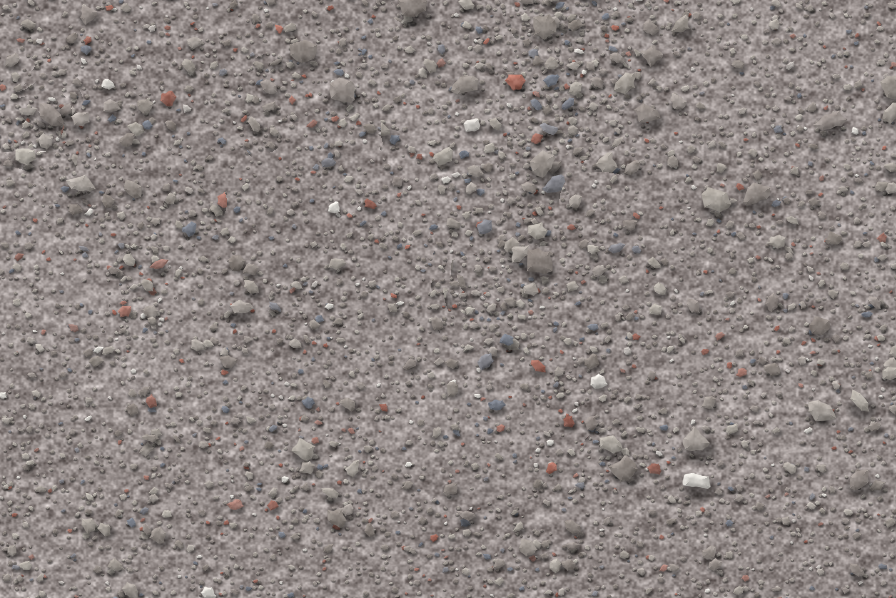
Write a Shadertoy shader that draws this texture.

```glsl
#define SOIL vec3(0.585, 0.551, 0.543)
#define BRICK vec3(0.64, 0.42, 0.37)
#define SLATE vec3(0.43, 0.45, 0.49)
#define CHALK vec3(0.80, 0.79, 0.77)
#define DARK_ROCK vec3(0.49, 0.46, 0.44)
#define PALE_ROCK vec3(0.67, 0.65, 0.62)
#define LIGHT normalize(vec2(-0.45, 1.0))
#define SMALLEST_CELL 0.011
#define CELL_GROWTH 1.75
#define LAYERS 4
#define RELIEF 0.42
#define GRAIN 0.20

// Integer hash: three values in 0..1 per cell and seed
vec3 hash3(vec2 cell, float seed) {
    uvec3 v = uvec3(ivec3(vec3(cell, seed)));
    v = v * 1664525u + 1013904223u;
    v.x += v.y * v.z; v.y += v.z * v.x; v.z += v.x * v.y;
    v ^= v >> 16u;
    v.x += v.y * v.z; v.y += v.z * v.x; v.z += v.x * v.y;
    return vec3(v) / 4294967295.0;
}

float noise(vec2 p, float seed) {
    vec2 i = floor(p), f = fract(p);
    f = f * f * (3.0 - 2.0 * f);
    float low = mix(hash3(i, seed).x, hash3(i + vec2(1, 0), seed).x, f.x);
    float high = mix(hash3(i + vec2(0, 1), seed).x, hash3(i + vec2(1, 1), seed).x, f.x);
    return mix(low, high, f.y);
}

float fbm(vec2 p) {
    float sum = 0.0, amp = 0.5;
    for (int i = 0; i < 4; i++) {
        sum += amp * noise(p, float(i) + 20.0);
        p = mat2(0.8, 0.6, -0.6, 0.8) * p * 2.0;
        amp *= 0.55;
    }
    return sum;
}

vec3 rockColour(vec3 rnd) {
    vec3 rock = mix(DARK_ROCK, PALE_ROCK, rnd.y);
    if (rnd.x < 0.07) rock = mix(BRICK, BRICK * 0.82, rnd.y);
    else if (rnd.x < 0.15) rock = SLATE;
    else if (rnd.x < 0.19) rock = CHALK;
    return mix(rock, SOIL, 0.5 * rnd.z * rnd.z);
}

// Bevelled irregular hexagon: x = depth inside the outline, y = facet light
vec2 rockShape(vec2 q, vec2 cell, float seed, vec2 light) {
    float inside = 10.0, facing = 0.0;
    for (int i = 0; i < 6; i++) {
        vec3 rnd = hash3(cell, seed + float(i));
        float angle = 1.0472 * (float(i) + 0.7 * rnd.x);
        vec2 side = vec2(cos(angle), sin(angle));
        float depth = mix(0.65, 1.0, rnd.y) - dot(q, side);
        if (depth < inside) {
            inside = depth;
            facing = dot(side, light);
        }
    }
    return vec2(inside, facing * (1.0 - smoothstep(0.1, 0.6, inside)));
}

// Paints one size of scattered rocks, with their shadows, over the colour
vec3 addRocks(vec3 colour, vec2 p, int layer, float clump) {
    float size = SMALLEST_CELL * pow(CELL_GROWTH, float(layer));
    float seed = 100.0 * float(layer + 1);
    float chance = mix(0.27, 0.09, float(layer) / float(LAYERS - 1)) + 0.38 * clump;
    float blur = max(0.8 / iResolution.y, 0.0013);
    vec2 home = floor(p / size);
    for (int k = 0; k < 9; k++) {
        vec2 cell = home + vec2(k % 3 - 1, 1 - k / 3);
        vec3 place = hash3(cell, seed);
        if (place.z > chance) continue;
        vec3 form = hash3(cell, seed + 1.0);
        float radius = size * mix(0.22, 0.47, form.x);
        vec2 q = (p - (cell + 0.2 + 0.6 * place.xy) * size) / radius;

        float shadow = 1.0 - smoothstep(0.45, 1.3, length((q + vec2(-0.15, 0.5)) * vec2(0.9, 1.15)));
        colour *= 1.0 - 0.40 * shadow;

        float tilt = 1.8 * (form.y - 0.5);
        mat2 turn = mat2(cos(tilt), sin(tilt), -sin(tilt), cos(tilt));
        vec2 local = turn * q;
        local.y /= mix(0.55, 0.92, form.z);
        local += 0.22 * (vec2(noise(q * 2.5 + cell * 7.0, 5.0), noise(q * 2.5 + cell * 7.0, 6.0)) - 0.5);
        vec2 shape = rockShape(local, cell, seed + 10.0, turn * LIGHT);

        vec3 rock = rockColour(hash3(cell, seed + 2.0));
        rock *= 1.0 + 0.20 * shape.y + 0.07 * clamp(q.y, -1.0, 1.0);
        rock += 0.10 * (noise(p * 110.0, 7.0) - 0.5);
        colour = mix(colour, rock, smoothstep(-blur / radius, blur / radius, shape.x));
    }
    return colour;
}

void mainImage(out vec4 fragColor, in vec2 fragCoord) {
    vec2 p = fragCoord / iResolution.y;

    // Crumbly soil lit from above
    vec2 stretch = vec2(38.0, 54.0);
    float relief = fbm(p * stretch) - fbm((p + 0.007 * LIGHT) * stretch);
    float grain = noise(p * 240.0, 1.0) + 0.6 * noise(p * 130.0, 2.0) - 0.8;
    float patches = noise(p * vec2(4.0, 6.0), 3.0) - 0.5;
    vec3 colour = SOIL + RELIEF * relief + GRAIN * grain + 0.06 * patches;

    // Rocks gather in loose clumps, small sizes first
    float clump = smoothstep(0.58, 0.95, 0.7 * noise(p * 3.7, 4.0) + 0.4 * noise(p * 9.0, 8.0));
    for (int layer = 0; layer < LAYERS; layer++)
        colour = addRocks(colour, p, layer, clump);

    // Fine dust over everything
    colour += 0.05 * (noise(p * 300.0, 9.0) - 0.5);
    fragColor = vec4(clamp(colour, 0.0, 1.0), 1.0);
}
```
